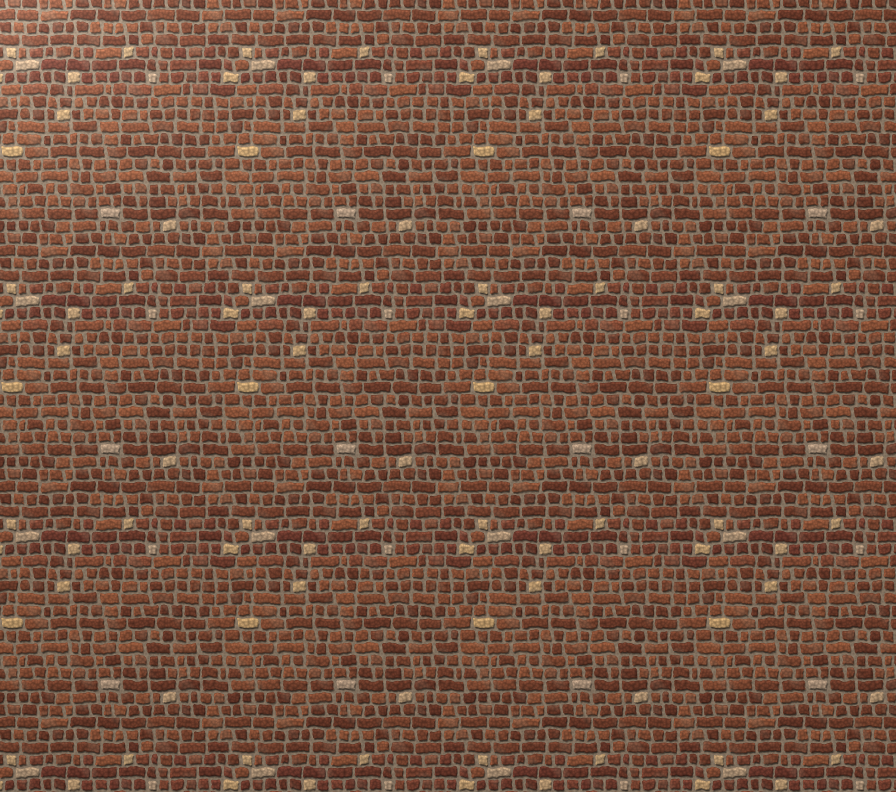
Give the GLSL for this texture, as a Shadertoy shader.

```glsl
float hash(vec2 p) {
    vec3 q = fract(p.xyx * vec3(.1031, .103, .0973));
    q += dot(q, q.yzx + 33.33);
    return fract((q.x + q.y) * q.z);
}

// Distance to the nearest scattered point, wrapping once per tile
float cellular(vec2 t, float n) {
    vec2 g = t * n, base = floor(g);
    float nearest = 1.5;
    for (int j = -1; j <= 1; j++)
    for (int i = -1; i <= 1; i++) {
        vec2 k = base + vec2(i, j), w = mod(k, n);
        vec2 point = k + vec2(hash(w), hash(w + 57.));
        nearest = min(nearest, length(point - g));
    }
    return nearest;
}

// Uneven vertical joint between two bricks
float joint(float k, float row) {
    return k + .42 * (hash(vec2(mod(k, 18.), row + 40.)) - .5);
}

// Signed distance to a brick, its column and its row
vec3 wall(vec2 t) {
    float rough = cellular(t, 44.) - .5;
    vec2 a = 6.2832 * t;
    t += vec2(.003 * sin(5. * a.y + 9. * a.x),
              .003 * sin(3. * a.x + 2. * a.y) + .002 * sin(11. * a.x - 4. * a.y));

    // Courses alternate between short headers and long stretchers
    float y = t.y * 19., row = mod(floor(y), 19.);
    float longRow = mod(row + step(8.5, row) + step(15.5, row), 2.);
    float x = fract(t.x + hash(vec2(row, 7.)) / 18.) * 18., col = floor(x);
    if (x < joint(col, row)) col -= 1.;
    else if (x > joint(col + 1., row)) col += 1.;

    // Join pairs of cells into stretchers
    float id = mod(col, 18.), span = 1.;
    if (hash(vec2(floor(id / 2.), row + 11.)) < mix(.13, .85, longRow)) {
        col -= mod(id, 2.);
        span = 2.;
    }
    id = mod(col, 18.);
    float left = joint(col, row), right = joint(col + span, row);
    float gap = .0052 + .0028 * hash(vec2(id, row + 23.));
    vec2 halfSize = vec2((right - left) / 36., .5 / 19.) - gap;
    vec2 q = vec2((x - .5 * (left + right)) / 18., (fract(y) - .5) / 19.);
    vec2 d = abs(q) - halfSize + .006;
    float dist = length(max(d, 0.)) + min(max(d.x, d.y), 0.) - .006;
    return vec3(dist + .006 * rough, id, row);
}

float height(float dist) {
    return smoothstep(.003, -.008, dist);
}

void mainImage(out vec4 fragColor, in vec2 fragCoord) {
    vec2 uv = fragCoord / iResolution.xy;
    float pixel = 3.8 / iResolution.x;
    vec2 t = vec2(fragCoord.x, iResolution.y - fragCoord.y) * pixel + vec2(0., .015);
    vec3 brick = wall(t);
    vec2 id = brick.yz, a = 6.2832 * t;
    float grain = cellular(t, 76.) - .45;

    // Fired clay, redder in some bands of courses
    float tone = hash(id + 3.);
    vec3 clay = mix(vec3(.34, .18, .13), vec3(.49, .29, .195), tone);
    float redBand = smoothstep(2.5, 4., id.y) * smoothstep(8.5, 6., id.y);
    clay = mix(clay, vec3(.38, .195, .165), redBand * .6 * hash(id + 19.));

    // Pale bricks, evenly spaced in two courses and rare elsewhere
    bool pale = hash(id + 71.) > .98;
    if (abs(id.y - 4.) < .5) pale = abs(mod(id.x, 9.) - 1.) < .5;
    if (abs(id.y - 6.) < .5) pale = mod(id.x, 6.) < .5;
    if (pale) clay = mix(vec3(.60, .51, .43), vec3(.66, .53, .36), tone);

    // Mortar and its thin smears over the clay
    vec3 mortar = vec3(.51, .445, .375) * (1. + .22 * grain);
    float smear = sin(2. * a.x + 3. * a.y + sin(4. * a.y)) * sin(5. * a.x - 4. * a.y);
    clay = mix(clay, mortar, .22 * smoothstep(.2, .9, smear));
    clay *= 1. - .4 * grain;
    float soft = max(.6 * pixel, .002);
    vec3 color = mix(mortar, clay, smoothstep(soft, -soft, brick.x));

    // Relief lit from the upper left
    float relief = height(brick.x) - height(wall(t - vec2(.003, .007)).x);
    color *= 1. + .22 * max(relief, 0.) + .6 * min(relief, 0.);

    // Broad sheen in the upper left corner
    float sheen = exp(-3.5 * length((uv - vec2(0., 1.)) * vec2(1., 1.2)));
    color = color * (1.01 + .06 * (uv.y - .5) + .2 * sheen) + .13 * sheen;
    fragColor = vec4(color, 1.);
}
```
